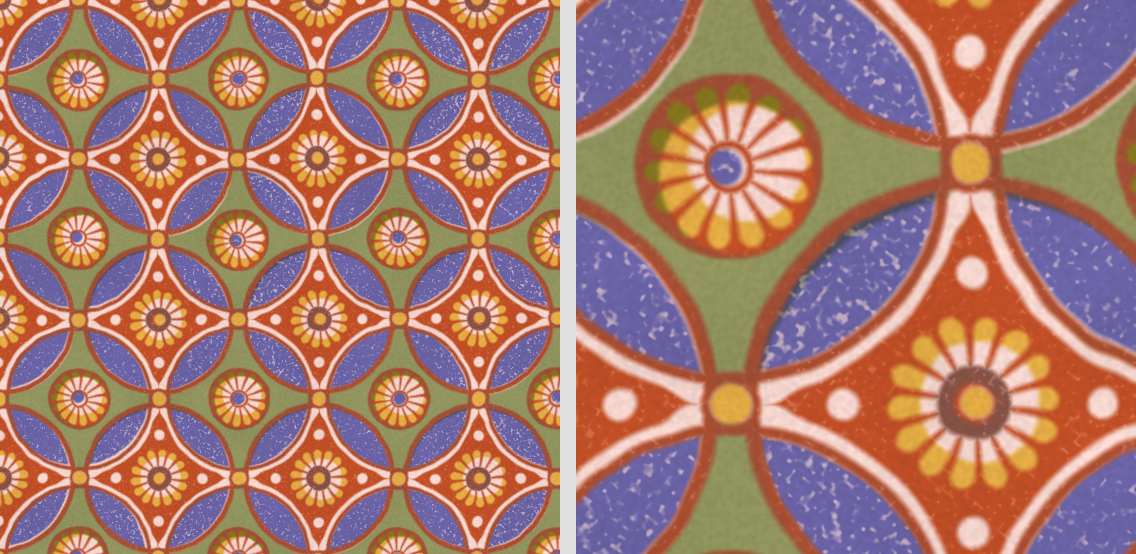
Left: the whole. Right: its middle third, enlarged.
Give the GLSL for this pattern, as a Shadertoy shader.

```glsl
// Block-printed lattice: two interleaved grids of near-touching circles overlap in blue lenses,
// leaving green and red four-pointed cells, each with a petalled rosette. Ink layers are
// masks from distance functions, printed slightly out of register on pale, worn paper.

#define REPEATS 3.47
#define FIRST_CENTRE vec2(0.1415, 0.857)
#define PETALS 14.0
#define WOBBLE 0.010
#define GREEN_SHIFT vec2(0.010, -0.018)
#define WEAR 0.60
#define PAPER vec3(0.97, 0.85, 0.82)
#define RED_INK vec3(0.76, 0.31, 0.15)
#define BLUE_INK vec3(0.43, 0.46, 0.80)
#define GREEN_INK vec3(0.59, 0.69, 0.45)
#define GOLD_INK vec3(0.93, 0.80, 0.33)
#define BROWN_INK vec3(0.60, 0.31, 0.23)

float hash(vec2 p) {
    vec3 q = fract(vec3(p.xyx) * 0.1031);
    q += dot(q, q.yzx + 33.33);
    return fract((q.x + q.y) * q.z);
}

float noise(vec2 p) {
    vec2 i = floor(p), f = fract(p);
    f = f * f * (3.0 - 2.0 * f);
    return mix(mix(hash(i), hash(i + vec2(1, 0)), f.x),
               mix(hash(i + vec2(0, 1)), hash(i + vec2(1, 1)), f.x), f.y);
}

// Signed noise vector, each component in -1..1
vec2 drift(vec2 p) {
    return 2.0 * vec2(noise(p + 40.0), noise(p + 91.0)) - 1.0;
}

float softness;
float fill(float d) { return smoothstep(softness, -softness, d); }
float band(float d, float halfWidth) { return fill(abs(d) - halfWidth); }

// Offsets to the nearest green centre (integers) and red centre (half integers)
vec2 toGreen(vec2 p) { return fract(p + 0.5) - 0.5; }
vec2 toRed(vec2 p) { return fract(p) - 0.5; }

// Ring of round-ended petals between radius inner and the cap centre
float petals(vec2 v, float inner, float cap, float turn) {
    float r = length(v), sector = 6.28318 / PETALS;
    float a = (fract(atan(v.y, v.x) / sector + turn) - 0.5) * sector;
    float d = length(vec2(r * sin(a), max(r - cap, 0.0))) - 0.36 * sector * min(r, cap);
    return fill(max(d, inner - r));
}

void mainImage(out vec4 fragColor, in vec2 fragCoord) {
    vec2 sheet = fragCoord / iResolution.y;
    vec2 p = (sheet - FIRST_CENTRE) * REPEATS;
    softness = max(0.009, REPEATS / iResolution.y);
    vec2 grainPos = mat2(0.8, 0.6, -0.6, 0.8) * p * 85.0 + 900.0;
    float fineGrain = noise(grainPos.yx * 1.3 + 31.0);
    float grain = mix(noise(grainPos), fineGrain, 0.35);

    // Hand-cut irregularity
    p += WOBBLE * drift(p * 1.3 + 20.0) + 0.4 * WOBBLE * drift(p * 16.0 + 200.0);
    vec2 g = toGreen(p), r = toRed(p);
    float dG = length(g), dR = length(r);
    float node = min(length(fract(p + vec2(0.0, 0.5)) - 0.5),
                     length(fract(p + vec2(0.5, 0.0)) - 0.5));
    vec2 idG = floor(p + 0.5) + 50.0, idR = floor(p) + 80.0;

    // Blue layer: lenses and the green rosettes' hearts
    vec2 pb = p + vec2(0.006, -0.006) + 0.014 * drift(p * 1.7 + 60.0);
    float blue = fill(max(length(toGreen(pb)) - 0.438, length(toRed(pb)) - 0.450));
    blue = max(blue, fill(length(toGreen(pb)) - 0.040));

    // Green layer: cells with a hole for the rosette
    vec2 pg = p - GREEN_SHIFT - 0.008 * drift(p * 1.1 + 70.0);
    float green = fill(0.455 - length(toRed(pg))) * fill(0.160 - length(toGreen(pg)));
    green *= fill(dG - 0.462);

    // Gold layer: petal tips, red rosette hearts and lattice nodes
    vec2 shiftG = vec2(0.028, 0.012) + 0.02 * (vec2(hash(idG), hash(idG + 7.0)) - 0.5);
    vec2 shiftR = vec2(0.014, 0.010) + 0.03 * (vec2(hash(idR), hash(idR + 7.0)) - 0.5);
    float gold = fill(dG - 0.19) * fill(0.122 - length(g - shiftG));
    gold = max(gold, fill(dR - 0.20) * fill(0.126 - length(r - shiftR)));
    float heart = fill(length(r - 0.3 * shiftR) - 0.034);
    float knob = fill(node - 0.043);
    gold = max(gold, max(heart, knob));

    // Red layer: cells with white rims, dots and petals left bare
    vec2 axis = vec2(max(abs(r.x), abs(r.y)), min(abs(r.x), abs(r.y)));
    float dots = fill(length(axis - vec2(0.27, 0.0)) - 0.033);
    float rim = 0.479 + 0.010 * noise(p * 7.0 + 300.0);
    rim += 0.022 * smoothstep(0.16, 0.08, node);
    float redPetals = petals(r, 0.078, 0.156, hash(idR + 3.0));
    float red = fill(rim - dG) * (1.0 - max(max(dots, redPetals), heart));
    float lines = max(band(dG - 0.446, 0.012), band(dR - 0.460, 0.016));
    float greenPetals = max(petals(g, 0.056, 0.150, hash(idG + 3.0)), fill(dG - 0.041));
    float disc = fill(dG - 0.194) * (1.0 - greenPetals);
    red = max(max(red, lines), max(disc, fill(node - 0.062))) * (1.0 - knob);
    blue *= 1.0 - knob;
    green *= 1.0 - 0.7 * knob;

    // Worn ink: pale flecks in the blue, growing in patches and to the right
    float patches = noise(p * 1.6 + 130.0) * 0.6 + 0.3 * sheet.x;
    float flecks = smoothstep(0.60, 0.95, grain + 0.28 * (patches - 0.4));
    float blueInk = blue * (1.0 - WEAR * flecks);
    float redInk = red * (1.0 - 0.35 * WEAR * smoothstep(0.75, 1.0, fineGrain));

    // Print the layers, red last and nearly opaque
    vec3 col = PAPER;
    col *= mix(vec3(1), GOLD_INK, gold);
    col *= mix(vec3(1), BLUE_INK, blueInk);
    col *= mix(vec3(1), GREEN_INK, green * (1.0 - 0.3 * blue));
    vec3 redTone = mix(RED_INK, BROWN_INK, 0.75 * max(max(blue, green), 0.7 * lines));
    redTone = mix(redTone, vec3(0.46, 0.33, 0.32), 0.75 * band(dR - 0.062, 0.020));
    col = mix(col, redTone, redInk);

    // Paper tooth and uneven inking
    col *= 0.95 + 0.07 * fineGrain + 0.05 * (noise(p * 5.0 + 500.0) - 0.5);
    fragColor = vec4(clamp(col, 0.0, 1.0), 1.0);
}
```
